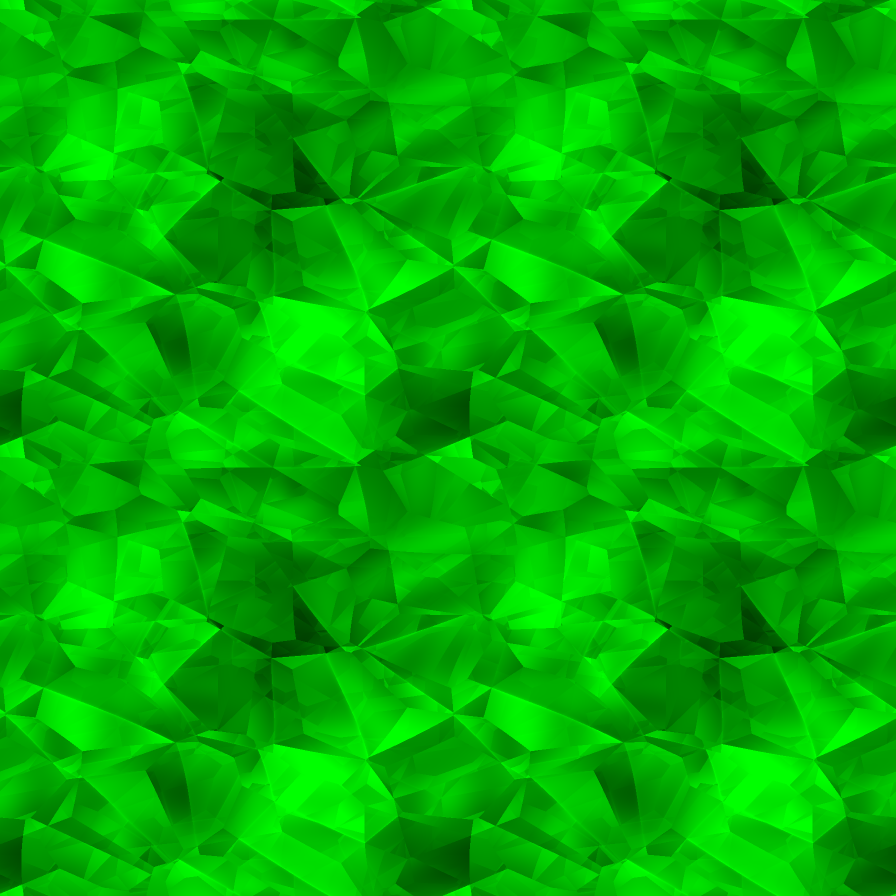
Write a WebGL 1 fragment shader that draws this texture.

```glsl
precision highp float;
// Green crystal: a tile of sharp, glassy facets, repeated twice each way.
// Two wrapped, weighted cell diagrams are split by nearest and second nearest
// site; each facet gets its own tone and soft band, over broad light and shade.

uniform vec2 u_resolution;

const float PI = 3.14159265;
const float REPEATS = 2.0;
const vec2 COARSE_GRID = vec2(5.0, 6.0);   // whole cells per tile
const vec2 FINE_GRID = vec2(8.0, 9.0);
const mat2 COARSE_SKEW = mat2(0.95, 0.10, 0.10, 1.10);
const mat2 FINE_SKEW = mat2(0.95, -0.20, -0.20, 1.10);
const float SIZE_SPREAD = 0.35;            // variation of cell size
const float WARP = 0.014;
const float REFRACTION = 0.12;             // shift of fine facets per coarse one
const float BASE_TONE = 0.695;
const float CELL_TONE = 0.12;
const float FACET_TONE = 0.23;
const float BAND_TONE = 0.105;
const float FINE_AMOUNT = 0.45;
const float RIDGE_WIDTH = 0.022;
const float RIDGE_TONE = 0.13;
const float SITE_PULL = 0.45;              // how far light follows whole facets
const float DARKEST = 0.20;
const vec3 GREEN = vec3(0.0, 1.0, 0.0);

float hash(vec2 p) {
  return fract(sin(dot(p, vec2(127.1, 311.7))) * 43758.5453);
}

vec2 hash2(vec2 p) {
  return vec2(hash(p), hash(p + vec2(37.2, 17.9)));
}

// Soft spot that wraps around the tile
float spot(vec2 p, vec2 center, float radius) {
  vec2 w = sin(PI * (p - center)) / (PI * radius);
  return exp(-dot(w, w));
}

// Broad light and shade of the stone
float glow(vec2 p) {
  float t = 0.26 * spot(p, vec2(0.70, 0.17), 0.12);
  t += 0.32 * spot(p, vec2(0.25, 0.67), 0.09);
  t += 0.28 * spot(p, vec2(0.33, 0.50), 0.05);
  t += 0.10 * spot(p, vec2(0.07, 0.45), 0.10);
  t += 0.15 * spot(p, vec2(0.86, 0.39), 0.11);
  t += 0.14 * spot(p, vec2(0.54, 0.10), 0.07);
  t -= 0.38 * spot(p, vec2(0.64, 0.59), 0.14);
  t -= 0.14 * spot(p, vec2(0.57, 0.49), 0.05);
  t -= 0.24 * spot(p, vec2(0.03, 0.07), 0.06);
  t -= 0.12 * spot(p, vec2(0.38, 0.24), 0.10);
  t -= 0.12 * spot(p, vec2(0.90, 0.15), 0.08);
  return t - 0.08 * spot(p, vec2(0.85, 0.78), 0.14);
}

// Facet tone around zero; also gives the site position and a facet key
float facets(vec2 p, vec2 grid, mat2 skew, float seed, out vec2 site, out vec2 key) {
  vec2 q = p * grid;
  vec2 base = floor(q);
  float first = 1000.0, second = 1000.0;
  vec2 firstId = vec2(0.0), secondId = vec2(0.0), toSite = vec2(0.0);
  for (int j = -2; j <= 2; j++) {
    for (int i = -2; i <= 2; i++) {
      vec2 cell = base + vec2(float(i), float(j));
      vec2 id = cell - grid * floor((cell + 0.5) / grid) + seed;
      vec2 r = cell + hash2(id) - q;
      vec2 s = skew * r;
      float d = dot(s, s) - SIZE_SPREAD * hash(id + 71.3);
      if (d < first) {
        second = first; secondId = firstId;
        first = d; firstId = id;
        toSite = r;
      } else if (d < second) {
        second = d; secondId = id;
      }
    }
  }
  site = p + toSite / grid;
  key = firstId + 0.37 * secondId.yx;

  // Flat tones, a soft band across the facet, and thin lit ridges
  float tone = CELL_TONE * (hash(firstId + 5.7) - 0.5);
  tone += FACET_TONE * (hash(key) - 0.5);
  float angle = 2.0 * PI * hash(key + 3.1);
  float frequency = mix(2.5, 7.0, hash(key + 9.4));
  float along = dot(toSite, vec2(cos(angle), sin(angle)));
  tone += BAND_TONE * sin(along * frequency + 2.0 * PI * hash(key + 13.8));
  float lit = smoothstep(0.45, 1.0, hash(firstId + secondId + 21.6));
  return tone + RIDGE_TONE * lit * exp(-(second - first) / RIDGE_WIDTH);
}

float crystal(vec2 p) {
  p += WARP * sin(2.0 * PI * (p.yx * vec2(2.0, 1.0) + vec2(0.1, 0.4)));
  vec2 site, key, fineSite, fineKey;
  float coarse = facets(p, COARSE_GRID, COARSE_SKEW, 11.0, site, key);
  vec2 bent = p + REFRACTION * (hash2(key + 45.0) - 0.5);
  float fine = facets(bent, FINE_GRID, FINE_SKEW, 83.0, fineSite, fineKey);
  float detail = FINE_AMOUNT * mix(0.1, 1.3, hash(key + 31.7));
  return BASE_TONE + coarse + detail * fine + glow(mix(p, site, SITE_PULL));
}

void main() {
  // Four samples per pixel smooth the facet edges
  float tone = 0.0;
  for (int j = 0; j < 2; j++) {
    for (int i = 0; i < 2; i++) {
      vec2 offset = 0.5 * vec2(float(i), float(j)) - 0.25;
      vec2 uv = (gl_FragCoord.xy + offset) / u_resolution;
      tone += 0.25 * clamp(crystal(fract(uv * REPEATS)), DARKEST, 1.0);
    }
  }
  gl_FragColor = vec4(GREEN * tone, 1.0);
}
```
